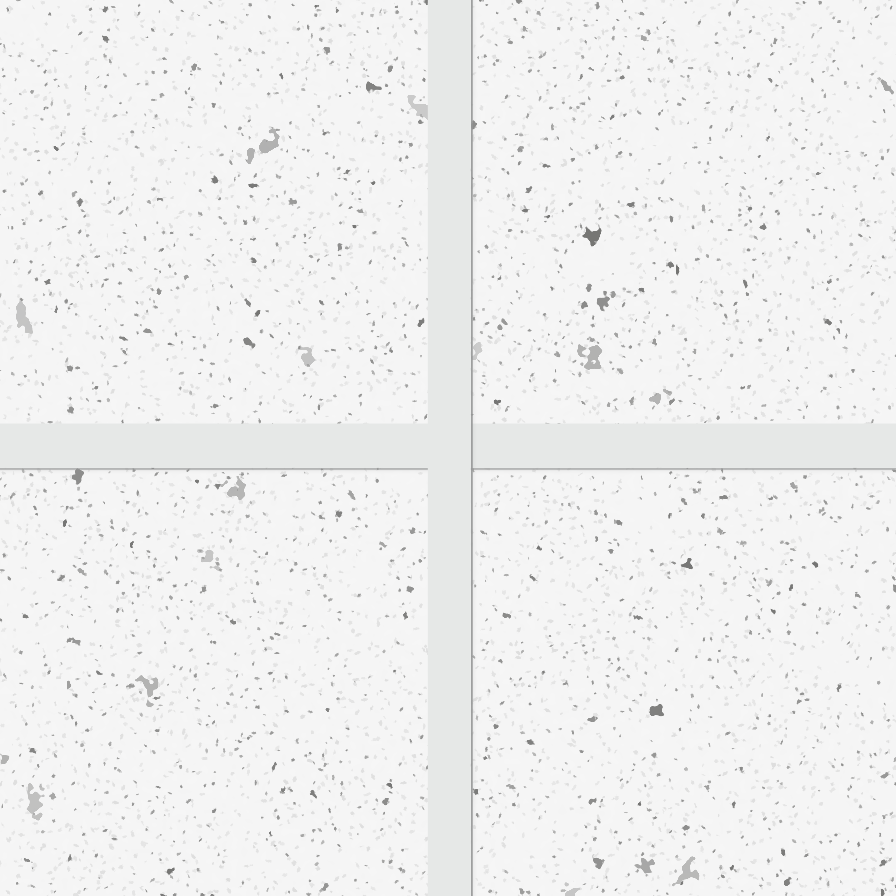
Give the GLSL for this texture, as a three.js fragment shader.

```glsl
// Four pale speckled tiles, two across and two down, parted by flat grey joints.
// Specks are jittered, rotated ellipses with noisy edges, layered by size;
// each joint casts a thin shade on the tile along one of its sides.
varying vec2 vUv;

const vec3 TILE = vec3(0.961, 0.961, 0.961);
const vec3 JOINT = vec3(0.902, 0.910, 0.906);
const vec3 INK = vec3(0.43, 0.43, 0.425);
const vec3 SHADE = vec3(0.58, 0.585, 0.585);
const vec2 JOINT_CENTRE = vec2(0.5015, 0.5025);
const vec2 JOINT_HALF = vec2(0.0240, 0.0248);
const float SOFT = 0.0008;

float hash(vec2 p, float seed) {
  vec3 q = fract(vec3(p.xyx) * vec3(0.1031, 0.1030, 0.0973) + seed * 0.137);
  q += dot(q, q.yzx + 33.33);
  return fract((q.x + q.y) * q.z);
}

float cornerSlope(vec2 corner, vec2 offset) {
  float angle = 6.2832 * hash(corner, 3.7);
  return dot(vec2(cos(angle), sin(angle)), offset);
}

float gradientNoise(vec2 p) {
  vec2 i = floor(p);
  vec2 f = fract(p);
  vec2 u = f * f * f * (f * (f * 6.0 - 15.0) + 10.0);
  vec2 e = vec2(1.0, 0.0);
  float low = mix(cornerSlope(i, f), cornerSlope(i + e, f - e), u.x);
  float high = mix(cornerSlope(i + e.yx, f - e.yx),
                   cornerSlope(i + e.xx, f - e.xx), u.x);
  return mix(low, high, u.y);
}

// Signed distance, roughly, to an ellipse turned by an angle
float ellipse(vec2 p, float angle, float radius, float aspect) {
  float c = cos(angle);
  float s = sin(angle);
  vec2 q = vec2(c * p.x + s * p.y, c * p.y - s * p.x);
  return length(q * vec2(1.0 / aspect, aspect)) - radius;
}

// Ink strength of one layer: one possible speck in each cell
float specks(vec2 p, float cells, float radius, float density,
             float rough, float strength, float seed) {
  vec2 home = floor(p * cells);
  float ragged = rough * radius * gradientNoise(p * 0.9 / radius + seed * 9.0);
  float ink = 0.0;
  for (int y = -1; y <= 1; y++) {
    for (int x = -1; x <= 1; x++) {
      vec2 cell = home + vec2(float(x), float(y));
      vec2 jitter = vec2(hash(cell, seed), hash(cell, seed + 1.0));
      vec2 centre = (cell + jitter) / cells;
      float chance = density * (1.0 + 0.7 * gradientNoise(centre * 9.0 + seed));
      float present = step(hash(cell, seed + 2.0), chance);
      float size = radius * mix(0.55, 1.3, hash(cell, seed + 3.0));
      float angle = 3.1416 * hash(cell, seed + 4.0);
      float aspect = mix(1.0, 1.55, hash(cell, seed + 5.0));
      float d = ellipse(p - centre, angle, size, aspect) + ragged;
      float tone = strength * mix(0.6, 1.0, hash(cell, seed + 6.0));
      ink = max(ink, present * tone * (1.0 - smoothstep(-SOFT, SOFT, d)));
    }
  }
  return ink;
}

// All speck sizes, from pale dust to large flakes and broken crumbs
float speckle(vec2 p) {
  float ink = specks(p, 105.0, 0.0020, 0.38, 0.8, 0.17, 1.0);
  ink = max(ink, specks(p, 76.0, 0.0016, 0.36, 0.7, 0.75, 11.0));
  ink = max(ink, specks(p, 36.0, 0.0029, 0.20, 1.0, 0.95, 23.0));
  ink = max(ink, specks(p, 7.0, 0.0068, 0.20, 1.5, 0.95, 37.0));
  return max(ink, specks(p, 9.0, 0.0085, 0.16, 2.6, 0.50, 51.0));
}

// Thin dark line with a faint falloff, by distance from the joint edge
float edgeShade(float d) {
  float line = 1.0 - smoothstep(0.0012, 0.0034, d);
  float falloff = 0.14 * (1.0 - smoothstep(0.0, 0.008, d));
  return step(0.0, d) * max(line, falloff);
}

// Lays a joint and the shade on its far side over the surface
vec3 addJoint(vec3 surface, float offset, float halfWidth, float shade) {
  vec3 shaded = mix(surface, SHADE, shade * edgeShade(offset - halfWidth));
  float cover = 1.0 - smoothstep(-SOFT, SOFT, abs(offset) - halfWidth);
  return mix(shaded, JOINT, cover);
}

void main() {
  vec2 fromJoint = vUv - JOINT_CENTRE;

  // Tile face with a very slight mottle
  vec3 colour = TILE + 0.006 * gradientNoise(vUv * 90.0);
  colour = mix(colour, INK, speckle(vUv));

  // Level joint, shaded below; upright joint on top, shaded to the right
  colour = addJoint(colour, -fromJoint.y, JOINT_HALF.y, 0.70);
  colour = addJoint(colour, fromJoint.x, JOINT_HALF.x, 0.90);

  gl_FragColor = vec4(colour, 1.0);
}
```
